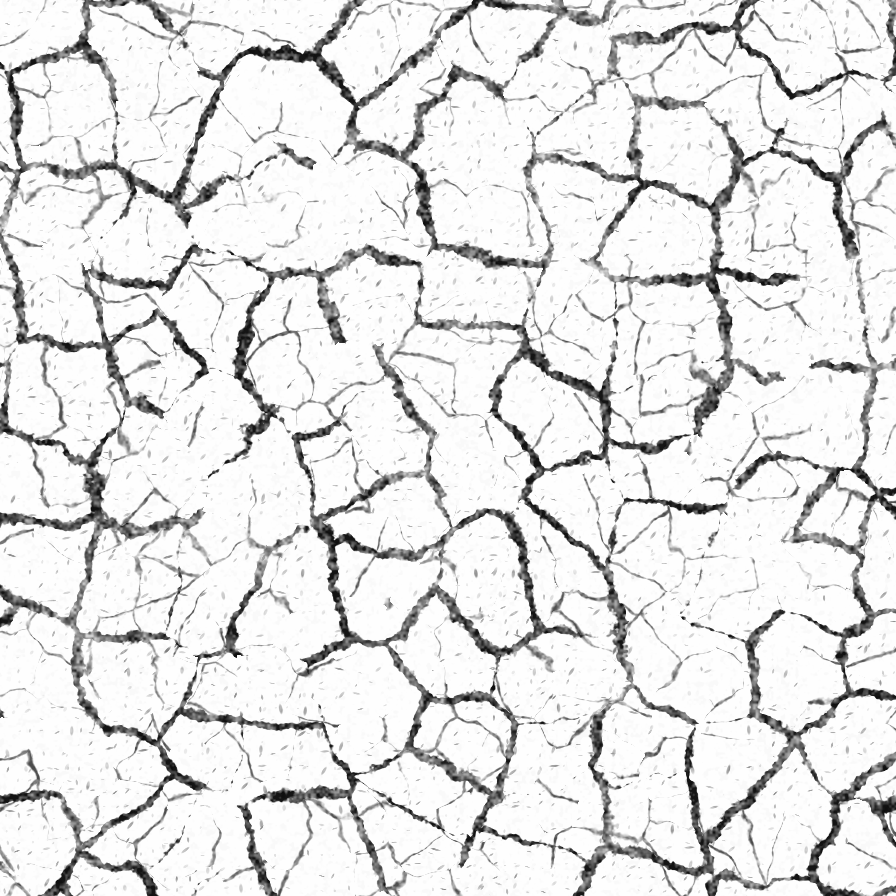
A three.js fragment shader for this texture:

```glsl
// Dry cracked ground: rough black fissures on white, with hairlines and flecks.
// Warped Voronoi borders open or close per edge; noise tapers and crumbles them,
// and a grid of small slanted ellipses scatters pale debris between them.

varying vec2 vUv;

const float CRACK_CELLS = 10.0;       // plates across the canvas
const float CRACK_HALF_WIDTH = 0.0048;
const float CRACK_CLOSED = 0.17;      // share of plate borders left shut
const float CRACK_ROUGHNESS = 0.0062;
const float HAIR_CELLS = 18.0;
const float HAIR_HALF_WIDTH = 0.0017;
const float HAIR_CLOSED = 0.57;
const float HAIR_ROUGHNESS = 0.0026;
const float EDGE_SOFTNESS = 0.0013;
const float JITTER = 0.88;
const float FLECK_CELLS = 46.0;
const float FLECK_SHARE = 0.5;
const float PAPER = 0.995;
const float INK_DARKNESS = 0.64;

float hash1(vec2 p) {
  vec3 q = fract(vec3(p.xyx) * 0.1031);
  q += dot(q, q.yzx + 33.33);
  return fract((q.x + q.y) * q.z);
}

vec2 hash2(vec2 p) {
  vec3 q = fract(vec3(p.xyx) * vec3(0.1031, 0.1030, 0.0973));
  q += dot(q, q.yzx + 33.33);
  return fract((q.xx + q.yz) * q.zy);
}

float noise(vec2 p) {
  vec2 cell = floor(p);
  vec2 f = fract(p);
  f = f * f * (3.0 - 2.0 * f);
  float low = mix(hash1(cell), hash1(cell + vec2(1.0, 0.0)), f.x);
  float high = mix(hash1(cell + vec2(0.0, 1.0)), hash1(cell + 1.0), f.x);
  return mix(low, high, f.y);
}

vec2 noise2(vec2 p) {
  return vec2(noise(p), noise(p + vec2(37.0, 91.0))) - 0.5;
}

// Bends straight borders into wandering, jagged ones.
vec2 warp(vec2 p) {
  return p + 0.035 * noise2(p * 7.0) + 0.016 * noise2(p * 26.0 + 11.0)
           + 0.007 * noise2(p * 75.0 + 23.0);
}

vec2 sitePoint(vec2 cell) {
  return cell + 0.5 + JITTER * (hash2(cell) - 0.5);
}

// Depth inside the nearest open border, in canvas units; negative outside.
float crackDepth(vec2 p, float cells, float halfWidth, float closed, float seed) {
  vec2 q = p * cells + seed;
  vec2 base = floor(q);
  vec2 home = base;
  float nearest = 10.0;
  for (int y = -1; y <= 1; y++) {
    for (int x = -1; x <= 1; x++) {
      vec2 cell = base + vec2(float(x), float(y));
      vec2 toSite = sitePoint(cell) - q;
      float d = dot(toSite, toSite);
      if (d < nearest) { nearest = d; home = cell; }
    }
  }
  vec2 toHome = sitePoint(home) - q;
  float taper = 0.75 * (noise(p * cells * 1.1 + seed) - 0.5);
  float depth = -1.0;
  for (int y = -2; y <= 2; y++) {
    for (int x = -2; x <= 2; x++) {
      vec2 cell = home + vec2(float(x), float(y));
      vec2 toOther = sitePoint(cell) - q;
      vec2 across = toOther - toHome;
      if (dot(across, across) > 0.0001) {
        float border = dot(0.5 * (toHome + toOther), normalize(across)) / cells;
        float strength = hash1(home + cell + seed) + taper - closed;
        float width = halfWidth * clamp(strength / 0.32, -2.0, 1.0);
        depth = max(depth, width - border);
      }
    }
  }
  return depth;
}

float crumble(float depth, float grain, float roughness) {
  return smoothstep(-EDGE_SOFTNESS, EDGE_SOFTNESS, depth + (grain - 0.5) * roughness);
}

// Small slanted chips, one at most per grid cell.
float flecks(vec2 p, float cells, float seed) {
  vec2 q = p * cells + seed;
  vec2 cell = floor(q);
  vec2 rnd = hash2(cell + seed);
  vec2 local = fract(q) - mix(vec2(0.3), vec2(0.7), hash2(cell + 57.0));
  float angle = 0.7 + 2.2 * (rnd.x - 0.5);
  vec2 axis = vec2(cos(angle), sin(angle));
  vec2 radii = vec2(0.1 + 0.16 * rnd.y, 0.05 + 0.05 * rnd.x);
  vec2 along = vec2(dot(local, axis), dot(local, vec2(-axis.y, axis.x)));
  float shape = 1.0 - smoothstep(0.55, 1.25, length(along / radii));
  float present = step(hash1(cell + 131.0), FLECK_SHARE * 2.0 * noise(p * 9.0 + seed));
  return shape * present * mix(0.08, 0.36, rnd.y * rnd.y);
}

void main() {
  vec2 p = vUv;
  vec2 bent = warp(p);
  float grain = 0.6 * noise(p * 190.0) + 0.4 * noise(p * 370.0 + 7.0);
  float mottle = 0.5 * noise(p * 160.0 + 51.0) + 0.5 * noise(p * 310.0 + 83.0);
  float bulge = 0.0022 * (noise(p * 48.0 + 5.0) - 0.5);

  float mainDepth = crackDepth(bent, CRACK_CELLS, CRACK_HALF_WIDTH, CRACK_CLOSED, 3.0);
  float hairDepth = crackDepth(bent, HAIR_CELLS, HAIR_HALF_WIDTH, HAIR_CLOSED, 40.0);
  float fissure = crumble(mainDepth + bulge, grain, CRACK_ROUGHNESS);
  float hairline = crumble(hairDepth, grain, HAIR_ROUGHNESS);

  // Ink tone: dark patches broken by coarse grain.
  float tone = INK_DARKNESS + 0.95 * (mottle - 0.5) + 0.4 * (noise(p * 13.0) - 0.5);
  tone = clamp(tone, 0.15, 0.92);
  float debris = max(flecks(p, FLECK_CELLS, 9.0), flecks(p, FLECK_CELLS * 1.6, 70.0));
  float ink = max(fissure * tone, max(hairline * tone * 0.75, debris * (0.5 + grain)));
  float dust = 0.02 * smoothstep(0.55, 0.8, grain);
  gl_FragColor = vec4(vec3(PAPER * (1.0 - ink) - dust), 1.0);
}
```
